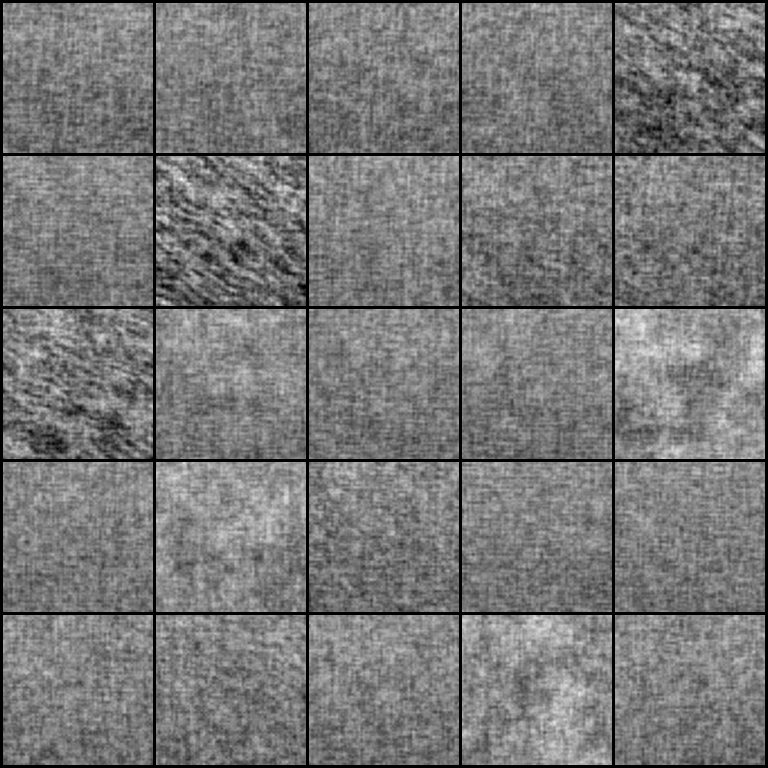
A Shadertoy shader for this texture:

```glsl
// Five by five grid of grey grainy tiles, lighter at the top, split by thin black lines.
#define TILES 5.0
#define LINE_WIDTH 0.0039
#define BASE_GREY 0.498
#define SHADE 0.11
#define GRAIN 0.20
#define WEAVE 0.14
#define STREAKS 0.46
#define CLOUDS 0.42

// Character of each tile, top row first: positive is rough and streaked, negative is cloudy.
const float CHARACTER[25] = float[25](
    0.05, 0.0, 0.1, 0.0, 0.85,
    0.0, 1.0, -0.15, 0.3, 0.35,
    0.9, -0.3, 0.0, 0.0, -1.0,
    0.0, -0.8, 0.35, 0.0, 0.05,
    0.0, 0.3, 0.0, -0.9, 0.1);

float hash(vec2 p) {
    return fract(sin(dot(p, vec2(127.1, 311.7))) * 43758.5453);
}

// Smooth value noise, centred on zero
float noise(vec2 p) {
    vec2 i = floor(p), f = fract(p);
    f = f * f * (3.0 - 2.0 * f);
    float low = mix(hash(i), hash(i + vec2(1, 0)), f.x);
    float high = mix(hash(i + vec2(0, 1)), hash(i + vec2(1, 1)), f.x);
    return mix(low, high, f.y) - 0.5;
}

float clouds(vec2 p) {
    float sum = 0.0, amplitude = 0.5;
    for (int octave = 0; octave < 4; octave++) {
        sum += amplitude * noise(p);
        p = p * 2.03 + 19.7;
        amplitude *= 0.6;
    }
    return sum;
}

float tileGrey(vec2 t, vec2 seed, float character) {
    float rough = max(character, 0.0);
    float cloudy = max(-character, 0.0);

    // Soft light falling from the top
    float grey = BASE_GREY - 0.05 * rough + 0.08 * cloudy;
    grey += SHADE * (1.0 + 0.4 * rough - 0.4 * cloudy) * (smoothstep(0.0, 1.0, t.y) - 0.5);

    // Fine grain in two sizes
    float grain = noise(t * 36.0 + seed) + 0.65 * noise(t * 68.0 + seed + 41.0);
    grey += GRAIN * (1.0 + 0.4 * rough) * grain;

    // Woven threads running across and down
    float threads = noise(t * vec2(13.0, 62.0) + seed) + noise(t * vec2(62.0, 13.0) + seed + 73.0);
    grey += WEAVE * threads;

    // Slanted streaks, bent by a slow wobble
    vec2 bent = t + 0.06 * vec2(noise(t * 6.0 + seed), noise(t * 6.0 + seed + 9.0));
    vec2 slanted = vec2(0.87 * bent.x - 0.5 * bent.y, 0.5 * bent.x + 0.87 * bent.y);
    grey += STREAKS * rough * noise(slanted * vec2(13.0, 33.0) + seed);

    // Broad blotches
    grey += (0.14 + CLOUDS * cloudy) * clouds(t * 5.5 + seed);
    return grey;
}

void mainImage(out vec4 fragColor, in vec2 fragCoord) {
    vec2 uv = fragCoord / iResolution.xy;
    float pitch = (1.0 - LINE_WIDTH) / TILES;
    vec2 grid = (uv - 0.5 * LINE_WIDTH) / pitch;
    vec2 tile = clamp(floor(grid), 0.0, TILES - 1.0);

    int index = int((TILES - 1.0 - tile.y) * TILES + tile.x);
    float grey = tileGrey(grid - tile, tile * vec2(131.0, 173.0), CHARACTER[index]);

    // Black lines between and around the tiles
    vec2 toLine = abs(fract(grid + 0.5) - 0.5) * pitch;
    float edge = 0.5 / iResolution.y;
    float inside = smoothstep(-edge, edge, min(toLine.x, toLine.y) - 0.5 * LINE_WIDTH);

    fragColor = vec4(vec3(clamp(grey, 0.0, 1.0) * inside), 1.0);
}
```
